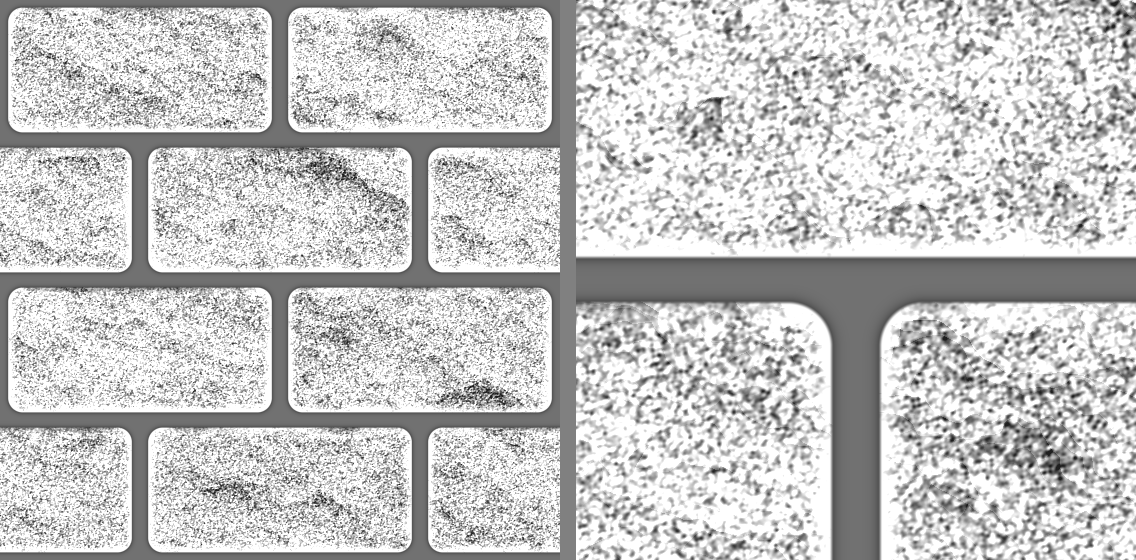
Left: the whole. Right: its middle third, enlarged.
Write a WebGL 1 fragment shader that draws this texture map.

```glsl
precision highp float;
// Running-bond wall of rough split-face grey stone blocks with smooth recessed mortar.

uniform vec2 u_resolution;

#define BRICKS vec2(2.0, 4.0)         // blocks across and down
#define HALF_SIZE vec2(0.2355, 0.1115) // half a block, in canvas units
#define CORNER 0.026                  // corner radius
#define MORTAR 0.445                  // mortar grey
#define GROOVE 0.19                   // darkening where mortar meets stone
#define STONE 0.93                    // stone grey before relief
#define RELIEF 0.21                   // darkness of the chipped ledges
#define GRAIN 1.45                    // contrast of the fine speckle
#define RIM 0.010                     // width of the lit border

float hash(vec2 p) {
  vec3 q = fract(p.xyx * vec3(0.1031, 0.1030, 0.0973));
  q += dot(q, q.yzx + 33.33);
  return fract((q.x + q.y) * q.z);
}

float valueNoise(vec2 p) {
  vec2 i = floor(p), f = fract(p);
  f = f * f * (3.0 - 2.0 * f);
  float low = mix(hash(i), hash(i + vec2(1.0, 0.0)), f.x);
  float high = mix(hash(i + vec2(0.0, 1.0)), hash(i + 1.0), f.x);
  return mix(low, high, f.y);
}

// Offset from the centre of the tallest cone: curved cellular ledges.
vec2 ledgeOffset(vec2 p) {
  vec2 cell = floor(p), f = fract(p), best = vec2(0.0);
  float tallest = -10.0;
  for (int j = -1; j <= 1; j++) {
    for (int i = -1; i <= 1; i++) {
      vec2 c = vec2(float(i), float(j));
      vec2 centre = c + vec2(hash(cell + c), hash(cell + c + 57.0));
      vec2 d = f - centre;
      float height = 0.5 * hash(cell + c + 113.0) - length(d);
      if (height > tallest) {
        tallest = height;
        best = d;
      }
    }
  }
  return best;
}

// Upper faces of the ledges are dark, lower faces catch the light.
float chippedRelief(vec2 p, vec2 seed) {
  vec2 q = vec2(0.75 * p.x, p.y + 0.3 * p.x);
  q += 0.030 * vec2(valueNoise(p * 22.0 + seed), valueNoise(p * 25.0 + seed + 40.0));
  q += 0.008 * vec2(valueNoise(p * 90.0 + seed), valueNoise(p * 95.0 + seed + 70.0));
  float shade = 0.0, frequency = 7.0, weight = 1.0;
  for (int k = 0; k < 4; k++) {
    vec2 d = ledgeOffset(q * frequency + seed + float(k) * 19.0);
    float patches = 0.35 + 1.1 * valueNoise(p * frequency * 1.3 + seed + 90.0);
    shade += weight * patches * (smoothstep(0.05, 0.8, d.y) - 0.25 * smoothstep(0.1, 0.7, -d.y));
    frequency *= 2.1;
    weight *= 0.88;
  }
  return shade;
}

// Two turned, slightly flattened layers of fine speckle.
float speckle(vec2 p, vec2 seed) {
  vec2 a = vec2(0.94 * p.x + 0.34 * p.y, 0.94 * p.y - 0.34 * p.x);
  vec2 b = vec2(0.80 * p.x - 0.60 * p.y, 0.80 * p.y + 0.60 * p.x);
  return 0.5 * (valueNoise(a * vec2(340.0, 460.0) + seed)
              + valueNoise(b * vec2(430.0, 390.0) + seed + 31.0)) - 0.5;
}

float roundedBox(vec2 p, vec2 halfSize, float radius) {
  vec2 q = abs(p) - halfSize + radius;
  return length(max(q, 0.0)) + min(max(q.x, q.y), 0.0) - radius;
}

void main() {
  vec2 uv = gl_FragCoord.xy / u_resolution;

  // Block layout: every second row is moved by half a block
  vec2 grid = uv * BRICKS;
  float row = floor(grid.y);
  grid.x += 0.5 * mod(row + 1.0, 2.0);
  vec2 id = vec2(mod(floor(grid.x), BRICKS.x), row);
  vec2 p = (fract(grid) - 0.5) / BRICKS;
  vec2 seed = 200.0 + id * vec2(137.0, 71.0);
  float dist = roundedBox(p, HALF_SIZE, CORNER);

  // Mortar with a soft dark groove around each block
  float gap = max(dist, 0.0);
  float mortar = MORTAR - GROOVE * exp(-gap / 0.0028);

  // Stone face
  float depth = max(-dist, 0.0);
  float stone = STONE + 0.09 * (hash(id + 11.0) - 0.5);
  stone -= RELIEF * chippedRelief(p, seed);
  stone += 0.10 * (valueNoise(p * 14.0 + seed) - 0.5);

  // Lit rim, broken by patchy shadow along the top
  float ragged = valueNoise(p * 60.0 + seed + 15.0);
  float rim = exp(-pow(depth / (RIM * (0.6 + 0.7 * ragged)), 2.0));
  float top = smoothstep(0.018, 0.0, HALF_SIZE.y - p.y);
  top *= smoothstep(0.0, 0.04, HALF_SIZE.x - abs(p.x));
  float patchy = smoothstep(0.2, 0.6, valueNoise(vec2(p.x * 18.0, 0.5) + seed));
  stone += 0.38 * rim * (1.0 - top);
  stone -= top * mix(-0.12, 0.28, patchy);
  stone += GRAIN * speckle(p, seed) * (1.0 - 0.55 * rim);

  float edge = max(0.0014, 0.75 / u_resolution.y);
  float grey = mix(mortar, clamp(stone, 0.12, 1.0), smoothstep(edge, -edge, dist));
  gl_FragColor = vec4(vec3(grey), 1.0);
}
```
